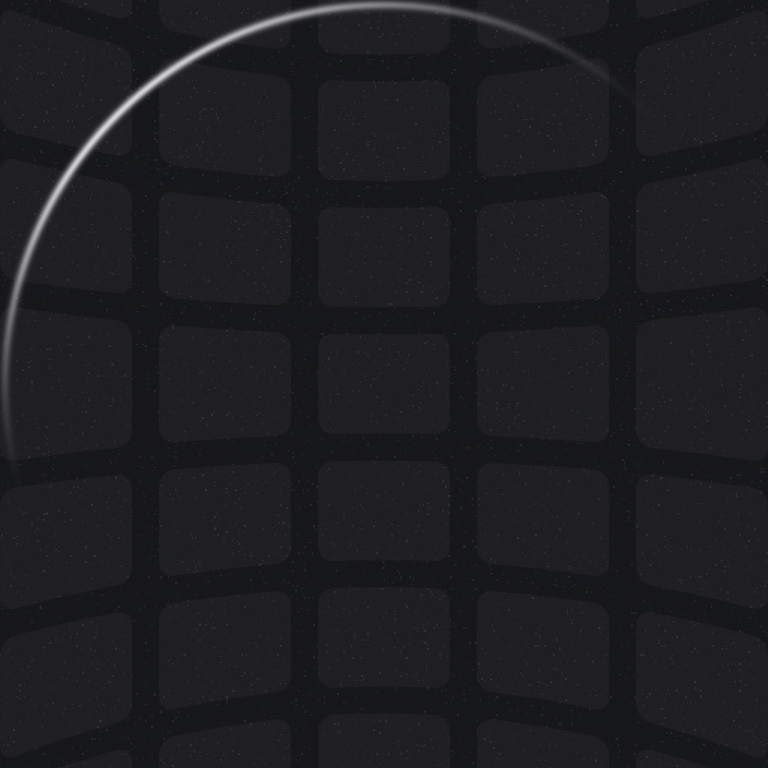
Reproduce this background procedurally as a Shadertoy shader.

```glsl
// A dark curved wall of rounded tiles with fine specks and a glowing arc of light.

// Colours
const vec3 GAP_COLOR  = vec3(0.088, 0.091, 0.108);
const vec3 TILE_COLOR = vec3(0.120, 0.122, 0.138);
const vec3 ARC_COLOR  = vec3(0.84, 0.84, 0.85);

// Tile wall, in canvas units measured from the centre
const vec2  TILE_PITCH    = vec2(0.2070, 0.1646);
const float TILE_GAP      = 0.0352;
const float TILE_RADIUS   = 0.020;
const float CURVE_SPAN    = 0.414;  // offset at which the growths below apply fully
const float MIDDLE_GROWTH = 0.0260; // extra half height of the middle row
const float ROW_GROWTH    = 0.0208; // extra height of every other row

// Arc of light, angles in degrees counter-clockwise from the right
const float ARC_RADIUS = 0.4935;
const float ARC_WIDTH  = 0.0056;
const float ARC_START  = 40.0;
const float ARC_PEAK   = 137.0;
const float ARC_END    = 199.0;

// Specks
const float SPECK_CELLS  = 512.0;
const float SPECK_SHARE  = 0.035;
const float SPECK_LIGHT  = 0.075;
const float GRAIN_AMOUNT = 0.008;

float hash(vec2 p) {
    vec3 q = fract(vec3(p.xyx) * 0.1031);
    q += dot(q, q.yzx + 33.33);
    return fract((q.x + q.y) * q.z);
}

float roundedBox(vec2 p, vec2 halfSize, float radius) {
    vec2 d = abs(p) - halfSize + radius;
    return length(max(d, 0.0)) + min(max(d.x, d.y), 0.0) - radius;
}

// Signed distance to the nearest tile; rows grow with the square of the side offset
float tileWall(vec2 p) {
    float bend = p.x * p.x / (CURVE_SPAN * CURVE_SPAN);
    float middleHalf = 0.5 * TILE_PITCH.y + MIDDLE_GROWTH * bend;
    float rowPitch = TILE_PITCH.y + ROW_GROWTH * bend;

    float localX = p.x - TILE_PITCH.x * round(p.x / TILE_PITCH.x);
    float outside = abs(p.y) - middleHalf;
    bool inMiddle = outside < 0.0;
    float localY = inMiddle ? p.y : mod(outside, rowPitch) - 0.5 * rowPitch;
    float cellHalf = inMiddle ? middleHalf : 0.5 * rowPitch;

    vec2 halfSize = vec2(0.5 * TILE_PITCH.x, cellHalf) - 0.5 * TILE_GAP;
    return roundedBox(vec2(localX, localY), halfSize, TILE_RADIUS);
}

// Soft ring whose light rises and fades along its angle
float arcLight(vec2 p) {
    float angle = mod(degrees(atan(p.y, p.x)) + 360.0, 360.0);
    float rise = smoothstep(ARC_START, ARC_PEAK, angle);
    float fall = 1.0 - smoothstep(ARC_PEAK, ARC_END, angle);
    float offset = (length(p) - ARC_RADIUS) / ARC_WIDTH;
    return rise * fall * exp(-offset * offset);
}

void mainImage(out vec4 fragColor, in vec2 fragCoord) {
    float canvas = min(iResolution.x, iResolution.y);
    vec2 p = (fragCoord - 0.5 * iResolution.xy) / canvas;
    float pixel = 1.0 / canvas;

    // Tiles
    float tile = 1.0 - smoothstep(-0.75 * pixel, 0.75 * pixel, tileWall(p));
    vec3 color = mix(GAP_COLOR, TILE_COLOR, tile);

    // Sparse specks and faint grain
    vec2 cell = floor((p + 0.5) * SPECK_CELLS);
    float speck = step(1.0 - SPECK_SHARE, hash(cell));
    color += SPECK_LIGHT * speck * hash(cell + 71.0);
    color += GRAIN_AMOUNT * (hash(cell + 19.0) - 0.5);

    // Arc
    color = mix(color, ARC_COLOR, arcLight(p));
    fragColor = vec4(color, 1.0);
}
```
